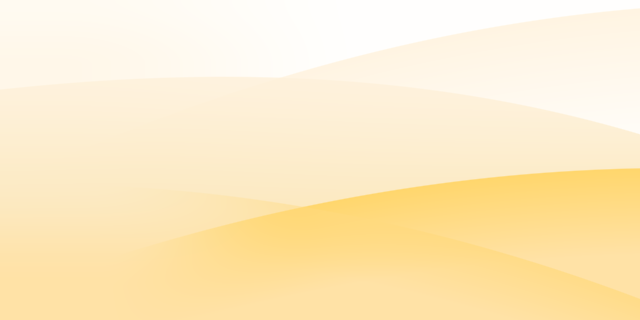
A Shadertoy shader for this background:

```glsl
// Soft overlapping cream and amber hills that fade into a pale sky.

#define WHITE vec3(1.0, 0.998, 0.993)
#define CREAM vec3(1.0, 0.970, 0.915)
#define PEACH vec3(1.0, 0.957, 0.885)
#define PALE  vec3(0.996, 0.945, 0.860)
#define SAND  vec3(0.987, 0.913, 0.755)
#define GOLD  vec3(1.0, 0.885, 0.650)
#define AMBER vec3(1.0, 0.840, 0.425)
#define HONEY vec3(1.0, 0.853, 0.495)
#define MIDDLE_OPACITY 0.85
#define FRONT_OPACITY 0.75

// Ridge rising towards the right edge: height there, slope and bend.
float risingRidge(float x, float height, float slope, float bend) {
    float t = 1.0 - x;
    return height - t * (slope + bend * t);
}

// Ridge falling away on both sides of its peak.
float domeRidge(float x, vec2 peak, float bend, float skew) {
    float d = x - peak.x;
    return peak.y - d * d * (bend + skew * d);
}

// Smooth coverage of the area under a ridge.
float coverage(float depth) {
    return clamp(0.5 + depth * iResolution.y / 1.4, 0.0, 1.0);
}

// Linear fade from one at the ridge to zero at the given depth.
float fade(float depth, float reach) {
    return 1.0 - clamp(depth / reach, 0.0, 1.0);
}

void mainImage(out vec4 fragColor, in vec2 fragCoord) {
    vec2 uv = fragCoord / iResolution.xy;

    // Depth below each ridge, from back to front
    float back   = risingRidge(uv.x, 0.974, 0.168, 0.388) - uv.y;
    float middle = domeRidge(uv.x, vec2(0.35, 0.760), 0.36, 0.10) - uv.y;
    float bright = risingRidge(uv.x, 0.474, 0.040, 0.360) - uv.y;
    float front  = domeRidge(uv.x, vec2(0.05, 0.425), 0.398, 0.0) - uv.y;

    // Sky: warm on the left, white towards the upper right
    float warmth = 1.0 - smoothstep(0.1, 0.6, uv.x);
    warmth *= mix(1.0, 0.6, smoothstep(0.8, 1.0, uv.y));
    vec3 color = mix(WHITE, CREAM, warmth);

    // Back hill: a faint veil that thins out downwards
    float veil = coverage(back) * mix(0.2, 1.0, fade(back, 0.4));
    color = mix(color, PEACH, veil * smoothstep(0.0, 0.3, uv.x));

    // Middle hill: broad vertical gradient down to gold
    vec3 ground = mix(SAND, PALE, smoothstep(0.36, 0.80, uv.y));
    ground = mix(GOLD, ground, smoothstep(0.10, 0.43, uv.y));
    float body = mix(1.0, MIDDLE_OPACITY, smoothstep(0.2, 0.6, uv.y));
    color = mix(color, ground, coverage(middle) * body);

    // Bright hill: amber crest, melting into the ground on the left
    vec3 slope = mix(GOLD, AMBER, fade(bright, 0.27));
    color = mix(color, slope, coverage(bright) * smoothstep(0.16, 0.5, uv.x));

    // Front hill: honey glow along the falling ridge
    float glow = fade(front, 0.2) * smoothstep(0.13, 0.7, uv.x);
    color = mix(color, HONEY, coverage(front) * glow * FRONT_OPACITY);

    fragColor = vec4(color, 1.0);
}
```
